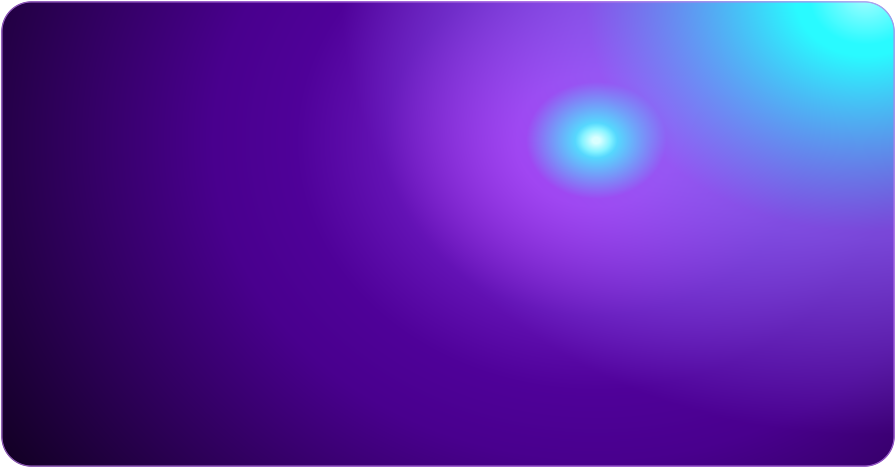
Write a WebGL 2 fragment shader that draws this background.

```glsl
#version 300 es
precision highp float;
// A rounded violet panel with a bright star and a cyan glow in its upper right corner.
// Elliptical distances drive stacked colour ramps; a rounded box distance
// trims the panel and draws its thin pale rim. Lengths are in canvas heights.

#define STAR_POS vec2(1.274, 0.700)
#define GLOW_POS vec2(1.850, 1.005)
#define STRETCH 1.2
#define CORNER 0.065
#define INSET 0.0025
#define RIM_WIDTH 0.003

uniform vec2 u_resolution;
out vec4 fragColor;

const vec3 WHITE = vec3(1.0);
const vec3 CYAN = vec3(0.16, 0.98, 1.0);
const vec3 PERIWINKLE = vec3(0.55, 0.40, 0.96);
const vec3 MAGENTA = vec3(0.67, 0.20, 0.94);
const vec3 VIOLET = vec3(0.39, 0.07, 0.71);
const vec3 INDIGO = vec3(0.31, 0.005, 0.60);
const vec3 DEEP_INDIGO = vec3(0.285, 0.0, 0.555);
const vec3 NIGHT = vec3(0.045, 0.0, 0.09);
const vec3 RIM = vec3(0.72, 0.48, 0.90);

// Linear progress from a to b, clamped to 0..1
float ramp(float a, float b, float x) {
    return clamp((x - a) / (b - a), 0.0, 1.0);
}

// Distance in horizontally stretched ellipses
float ellipseDistance(vec2 p, vec2 centre) {
    return length((p - centre) * vec2(1.0, STRETCH));
}

float roundedBox(vec2 p, vec2 halfSize, float radius) {
    vec2 q = abs(p) - halfSize + radius;
    return length(max(q, 0.0)) + min(max(q.x, q.y), 0.0) - radius;
}

// Magenta around the star, falling through indigo to near black
vec3 backdrop(float d) {
    vec3 c = mix(MAGENTA, VIOLET, ramp(0.17, 0.45, d));
    c = mix(c, INDIGO, ramp(0.45, 0.64, d));
    c = mix(c, DEEP_INDIGO, ramp(0.64, 0.82, d));
    return mix(c, NIGHT, ramp(0.82, 1.59, d));
}

// Corner light: colour in rgb, coverage in a
vec4 cornerGlow(float d) {
    vec3 c = mix(mix(WHITE, CYAN, 0.45), CYAN, ramp(0.0, 0.12, d));
    c = mix(c, PERIWINKLE, ramp(0.15, 0.60, d));
    float cover = mix(1.0, 0.68, ramp(0.15, 0.62, d));
    return vec4(c, cover * (1.0 - ramp(0.62, 1.12, d)));
}

// Star core: colour in rgb, coverage in a
vec4 starCore(float d) {
    vec3 c = mix(vec3(0.85, 1.0, 1.0), vec3(0.30, 0.92, 1.0), ramp(0.008, 0.045, d));
    return vec4(c, 1.0 - ramp(0.03, 0.15, d));
}

void main() {
    vec2 p = gl_FragCoord.xy / u_resolution.y;
    vec2 size = vec2(u_resolution.x / u_resolution.y, 1.0);
    float pixel = 1.0 / u_resolution.y;

    // Light layers
    float starDistance = ellipseDistance(p, STAR_POS);
    vec3 colour = backdrop(starDistance);
    vec4 glow = cornerGlow(ellipseDistance(p, GLOW_POS));
    colour = mix(colour, glow.rgb, glow.a);
    vec4 core = starCore(starDistance);
    colour = mix(colour, core.rgb, core.a);

    // Rim and rounded silhouette
    float edge = roundedBox(p - 0.5 * size, 0.5 * size - INSET, CORNER);
    float rim = smoothstep(-RIM_WIDTH - 0.5 * pixel, -RIM_WIDTH + 0.5 * pixel, edge);
    colour = mix(colour, RIM, 0.7 * rim);
    colour = mix(colour, WHITE, smoothstep(-0.5 * pixel, 0.5 * pixel, edge));

    fragColor = vec4(colour, 1.0);
}
```
